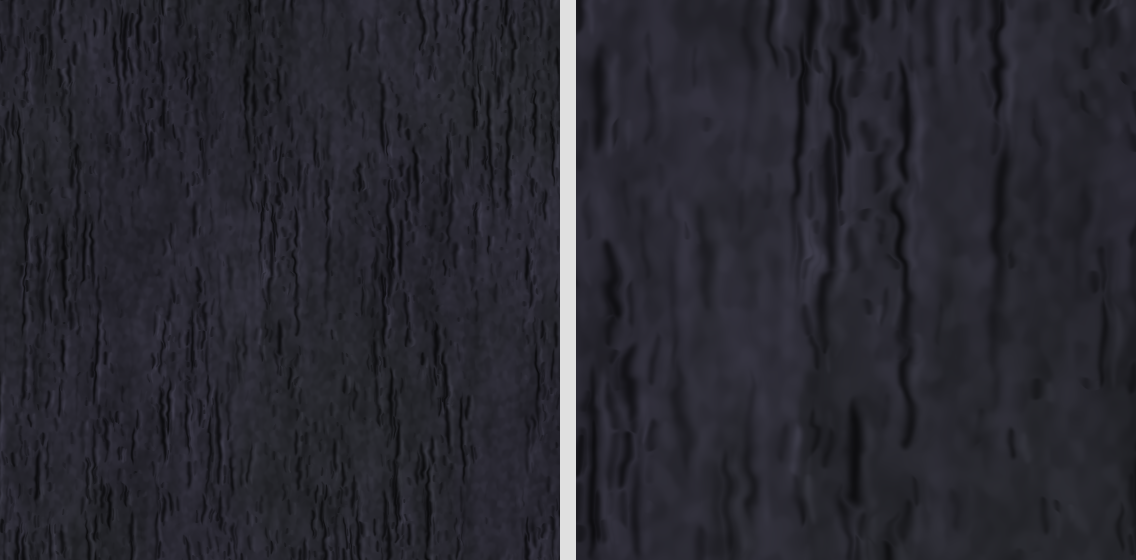
Left: the whole. Right: its middle third, enlarged.
This texture is drawn by a WebGL 2 fragment shader. Its source:

```glsl
#version 300 es
precision highp float;

uniform vec2 u_resolution;
out vec4 fragColor;

#define BASE_LIGHT 0.153
#define GROOVE_DARK 0.098
#define RIDGE_LIGHT 0.052
#define RIDGE_OFFSET vec2(0.0080, -0.002)
#define GROOVE_WIDTH 0.0046
#define GROOVE_DENSITY 0.52
#define CLUSTERING 0.55
#define MOTTLE 0.030
#define WOBBLE 0.0028
#define COOL_TINT vec3(0.98, 1.00, 1.14)
#define VIOLET_TINT vec3(1.01, 0.98, 1.23)

vec2 hash2(vec2 p) {
    vec3 q = fract(p.xyx * vec3(0.1031, 0.1030, 0.0973));
    q += dot(q, q.yzx + 33.33);
    return fract((q.xx + q.yz) * q.zy);
}

// Smooth cellular noise: random values blended around scattered points, -1 to 1
float cellNoise(vec2 p, float seed) {
    vec2 cell = floor(p);
    float total = 0.0;
    float weights = 0.0001;
    for (int j = -1; j <= 1; j++) {
        for (int i = -1; i <= 1; i++) {
            vec2 id = cell + vec2(i, j);
            vec2 d = p - id - hash2(id + seed);
            float weight = exp(-4.0 * dot(d, d));
            total += weight * (2.0 * hash2(id + seed + 71.7).x - 1.0);
            weights += weight;
        }
    }
    return total / weights;
}

// Depth of one layer of tapered vertical pores, one candidate per cell
float grooves(vec2 p, vec2 size, float width, float density, float seed) {
    vec2 q = p / size;
    float depth = 0.0;
    for (int i = -1; i <= 1; i++) {
        float column = floor(q.x) + float(i);
        float shift = hash2(vec2(column, seed)).x;
        float row = floor(q.y + shift);
        for (int j = -1; j <= 1; j++) {
            vec2 id = vec2(column, row + float(j));
            vec2 place = hash2(id + seed);
            vec2 shape = hash2(id + seed + 37.3);
            vec2 center = (id + vec2(0.1 + 0.8 * place.x, place.y - shift)) * size;
            vec2 d = p - center;
            float halfLength = size.y * mix(0.25, 0.85, shape.x);
            float taper = max(1.0 - pow(d.y / halfLength, 2.0), 0.0);
            float halfWidth = width * mix(0.6, 1.15, shape.y) * (0.4 + 0.6 * taper);
            float lean = (place.y - 0.5) * 0.12 * d.y;
            float profile = exp(-pow((d.x - lean) / halfWidth, 2.0)) * smoothstep(0.0, 0.6, taper);
            float chance = fract(place.x * 7.31 + shape.y * 3.17);
            depth = max(depth, profile * smoothstep(0.0, 0.3, density - chance));
        }
    }
    return depth;
}

// Long, short and tiny pores together
float poreDepth(vec2 p, float density) {
    float longPores = grooves(p, vec2(0.027, 0.115), GROOVE_WIDTH, density, 3.0);
    float shortPores = grooves(p, vec2(0.020, 0.048), GROOVE_WIDTH * 0.9, density, 19.0);
    float tinyPores = grooves(p, vec2(0.015, 0.020), GROOVE_WIDTH * 0.75, density, 43.0);
    return max(longPores, max(0.85 * shortPores, 0.5 * tinyPores));
}

void main() {
    vec2 uv = gl_FragCoord.xy / u_resolution.y;

    // Ragged pore edges on a nearly straight grain
    vec2 grain = uv;
    grain.x += WOBBLE * cellNoise(uv * vec2(70.0, 80.0), 5.0);
    grain.x += WOBBLE * cellNoise(uv * vec2(26.0, 24.0), 7.0);
    grain.y += 2.0 * WOBBLE * cellNoise(uv * 90.0, 9.0);

    // Pores gather in chains along the grain and in broad patches
    float chains = cellNoise(uv * vec2(26.0, 4.0), 13.0);
    float patches = cellNoise(uv * vec2(6.0, 3.5), 29.0);
    float density = GROOVE_DENSITY + CLUSTERING * (0.6 * chains + 0.4 * patches);

    // Fine grit, soft streaks and broad shading of the surface
    float fine = cellNoise(uv * vec2(125.0, 95.0), 83.0);
    float streaks = cellNoise(grain * vec2(64.0, 16.0), 97.0);
    float broad = cellNoise(uv * vec2(7.0, 3.0), 113.0);
    float mottle = MOTTLE * (0.65 * fine + 0.75 * streaks + 0.5 * broad - 0.2 * chains);

    // Dark pore with a lit, broken edge on its right
    float pore = poreDepth(grain, density);
    float ridge = poreDepth(grain - RIDGE_OFFSET, density) * (1.0 - pore);
    ridge *= 0.8 + 0.6 * cellNoise(uv * vec2(60.0, 40.0), 61.0);

    float light = BASE_LIGHT + mottle * (1.0 - 0.6 * pore);
    light += RIDGE_LIGHT * ridge - GROOVE_DARK * pore;

    // Drifting violet cast over cool charcoal
    float violet = smoothstep(-0.8, 0.8, cellNoise(uv * vec2(5.0, 4.0), 131.0) + 0.4 * streaks);
    vec3 color = light * mix(COOL_TINT, VIOLET_TINT, violet);
    fragColor = vec4(clamp(color, 0.0, 1.0), 1.0);
}
```
